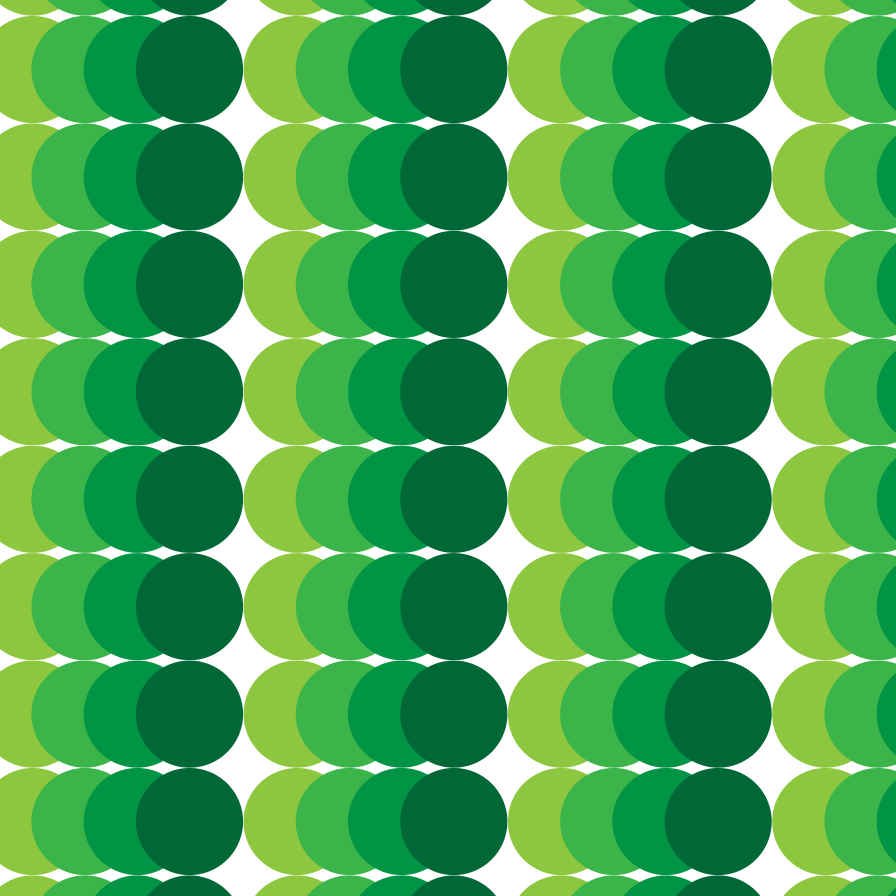
Reproduce this pattern procedurally as a Shadertoy shader.

```glsl
#define PITCH vec2(0.2950, 0.1199)
#define FIRST_CENTER vec2(0.0366, 0.0831)
#define RADIUS 0.0598
#define STEP 0.0583
#define DISC_COUNT 4
#define PAPER vec3(1.0)
#define LIME vec3(0.553, 0.780, 0.247)
#define LEAF vec3(0.231, 0.710, 0.290)
#define EMERALD vec3(0.000, 0.580, 0.267)
#define FOREST vec3(0.000, 0.408, 0.216)

float discCoverage(vec2 p, float radius, float pixel) {
    return clamp(0.5 - (length(p) - radius) / pixel, 0.0, 1.0);
}

void mainImage(out vec4 fragColor, in vec2 fragCoord) {
    vec3 greens[DISC_COUNT] = vec3[DISC_COUNT](LIME, LEAF, EMERALD, FOREST);
    float pixel = 1.0 / iResolution.y;
    vec2 uv = fragCoord * pixel;

    // Repeat cell, measured from the center of its leftmost disc
    vec2 margin = vec2(0.5 * (PITCH.x - STEP * float(DISC_COUNT - 1)), 0.5 * PITCH.y);
    vec2 cell = mod(uv - FIRST_CENTER + margin, PITCH) - margin;

    // Overlapping discs, light to dark, each covering the one on its left
    vec3 color = PAPER;
    for (int i = 0; i < DISC_COUNT; i++) {
        vec2 center = vec2(STEP * float(i), 0.0);
        color = mix(color, greens[i], discCoverage(cell - center, RADIUS, pixel));
    }

    fragColor = vec4(color, 1.0);
}
```
